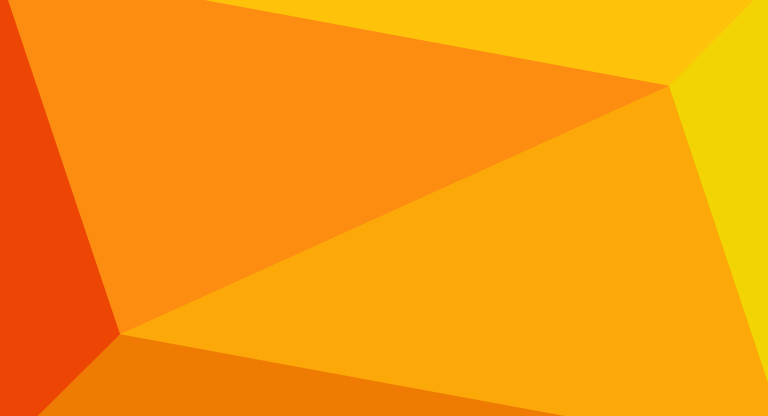
This background is drawn by a Shadertoy shader. Its source:

```glsl
// Flat poster of six warm facets meeting at two hubs joined by a diagonal.
// Each hub cuts a convex corner into the central pair of facets; signed
// line distances pick the facet colour and smooth every edge.

// Hubs, as fractions of the canvas
#define HUB_LOW  vec2(0.1563, 0.1966)
#define HUB_HIGH vec2(0.8711, 0.7938)
// Edge softness in pixels
#define EDGE_WIDTH 1.0

const vec3 RED    = vec3(0.925, 0.270, 0.016);
const vec3 RUST   = vec3(0.937, 0.482, 0.010);
const vec3 ORANGE = vec3(0.988, 0.553, 0.067);
const vec3 AMBER  = vec3(0.990, 0.659, 0.035);
const vec3 GOLD   = vec3(0.992, 0.760, 0.035);
const vec3 YELLOW = vec3(0.950, 0.831, 0.016);

// Signed distance to the line from a to b, positive on its left,
// measured in canvas heights
float leftOf(vec2 uv, vec2 a, vec2 b) {
    vec2 scale = vec2(iResolution.x / iResolution.y, 1.0);
    vec2 dir = normalize((b - a) * scale);
    vec2 rel = (uv - a) * scale;
    return dir.x * rel.y - dir.y * rel.x;
}

// Antialiased coverage of the positive side
float cover(float dist) {
    return clamp(dist * iResolution.y / EDGE_WIDTH + 0.5, 0.0, 1.0);
}

void mainImage(out vec4 fragColor, in vec2 fragCoord) {
    vec2 uv = fragCoord / iResolution.xy;

    // Central pair, split by the diagonal between the hubs
    vec3 color = mix(AMBER, ORANGE, cover(leftOf(uv, HUB_LOW, HUB_HIGH)));

    // Lower left pair: red beside the hub, rust beneath it
    float lowOutside = max(leftOf(uv, HUB_LOW, vec2(0.0104, 1.0)),
                           leftOf(uv, vec2(0.7357, 0.0), HUB_LOW));
    float lowSplit = leftOf(uv, HUB_LOW, vec2(0.0490, 0.0));
    color = mix(color, mix(RED, RUST, cover(lowSplit)), cover(lowOutside));

    // Upper right pair: gold above the hub, yellow beside it
    float highOutside = max(leftOf(uv, vec2(0.2660, 1.0), HUB_HIGH),
                            leftOf(uv, HUB_HIGH, vec2(1.0, 0.0800)));
    float highSplit = leftOf(uv, HUB_HIGH, vec2(0.9820, 1.0));
    color = mix(color, mix(YELLOW, GOLD, cover(highSplit)), cover(highOutside));

    fragColor = vec4(color, 1.0);
}
```
